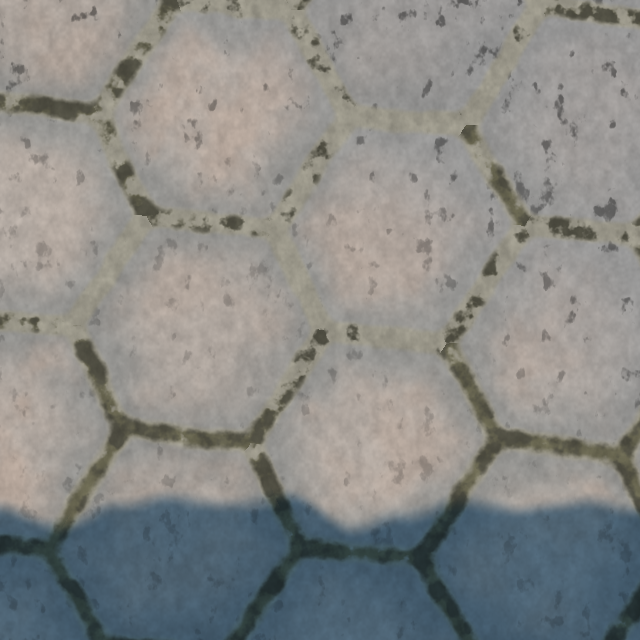
A WebGL 1 fragment shader for this texture:

```glsl
precision highp float;
// Worn hexagonal paving stones with sandy, mossy joints and a ragged blue shadow along the bottom.
uniform vec2 u_resolution;

// Lattice of stone centres, in canvas units
const vec2 ORIGIN = vec2(0.3086, 0.4883);
const vec2 STEP_ACROSS = vec2(0.2734, -0.1784);
const vec2 STEP_UP = vec2(0.0352, 0.3385);
const float JITTER = 0.014;
const float CORNER_ROUNDING = 0.012;
const float SAND_HALF_WIDTH = 0.0155;
const float MOSS_HALF_WIDTH = 0.0135;
const float SHADOW_HEIGHT = 0.197;
const float SHADOW_SOFTNESS = 0.018;

const vec3 STONE_CENTRE = vec3(0.695, 0.660, 0.630);
const vec3 STONE_RIM = vec3(0.585, 0.582, 0.570);
const vec3 STONE_COOL = vec3(0.600, 0.600, 0.602);
const vec3 STONE_ROSE = vec3(0.720, 0.640, 0.585);
const vec3 SAND = vec3(0.605, 0.590, 0.530);
const vec3 MOSS = vec3(0.410, 0.400, 0.310);
const vec3 MOSS_DARK = vec3(0.285, 0.280, 0.235);
const vec3 SHADOW_TINT = vec3(0.445, 0.605, 0.740);

float hash(vec2 p) {
  vec3 q = fract(vec3(p.xyx) * 0.1031);
  q += dot(q, q.yzx + 33.33);
  return fract((q.x + q.y) * q.z);
}

float noise(vec2 p) {
  vec2 i = floor(p), f = fract(p);
  f = f * f * (3.0 - 2.0 * f);
  return mix(mix(hash(i), hash(i + vec2(1.0, 0.0)), f.x),
             mix(hash(i + vec2(0.0, 1.0)), hash(i + vec2(1.0, 1.0)), f.x), f.y);
}

float fbm(vec2 p) {
  float sum = 0.0, amplitude = 0.5;
  for (int i = 0; i < 4; i++) {
    sum += amplitude * noise(p);
    p = mat2(0.8, 0.6, -0.6, 0.8) * p * 2.03 + 7.1;
    amplitude *= 0.5;
  }
  return sum / 0.9375;
}

vec2 stoneCentre(vec2 id) {
  vec2 offset = vec2(hash(id + 11.0), hash(id + 37.0)) - 0.5;
  return ORIGIN + id.x * STEP_ACROSS + id.y * STEP_UP + JITTER * offset;
}

float smoothMin(float a, float b, float k) {
  float h = max(k - abs(a - b), 0.0) / k;
  return min(a, b) - h * h * k * 0.25;
}

// Finds the stone under p; returns the rounded distance to its border
float stoneBorder(vec2 p, out vec2 stone, out vec2 joint, out float slant) {
  vec2 r = p - ORIGIN;
  float area = STEP_ACROSS.x * STEP_UP.y - STEP_ACROSS.y * STEP_UP.x;
  vec2 base = floor(vec2(r.x * STEP_UP.y - r.y * STEP_UP.x,
                         STEP_ACROSS.x * r.y - STEP_ACROSS.y * r.x) / area + 0.5);
  float nearest = 9.0;
  for (int j = -1; j <= 1; j++) for (int i = -1; i <= 1; i++) {
    vec2 id = base + vec2(float(i), float(j));
    float d = distance(p, stoneCentre(id));
    if (d < nearest) { nearest = d; stone = id; }
  }
  vec2 centre = stoneCentre(stone);
  float border = 1.0, closest = 9.0;
  for (int j = -1; j <= 1; j++) for (int i = -1; i <= 1; i++) {
    if (i == 0 && j == 0) continue;
    vec2 id = stone + vec2(float(i), float(j));
    vec2 other = stoneCentre(id), normal = normalize(other - centre);
    float d = dot(0.5 * (centre + other) - p, normal);
    border = smoothMin(border, d, CORNER_ROUNDING);
    if (d < closest) { closest = d; joint = stone + id; slant = abs(normal.x); }
  }
  return border;
}

void main() {
  vec2 uv = gl_FragCoord.xy / u_resolution;
  float soft = max(0.0035, 1.0 / u_resolution.y);
  vec2 p = uv + 0.010 * (vec2(fbm(uv * 16.0), fbm(uv * 16.0 + 40.0)) - 0.5);
  vec2 stone, joint;
  float slant;
  float border = stoneBorder(p, stone, joint, slant);
  float blotch = fbm(uv * 11.0 + stone * 5.0), clump = fbm(uv * 38.0 + 9.0);
  float grain = fbm(uv * vec2(75.0, 55.0)) - 0.5, speck = noise(uv * 190.0) - 0.5;

  // Stone face: grey rim, pale worn crown, rosy or cool tint per stone
  float crown = smoothstep(0.015, 0.105, border + 0.07 * (blotch - 0.5));
  vec3 color = mix(STONE_RIM, STONE_CENTRE, crown);
  color = mix(color, STONE_ROSE, crown * smoothstep(0.45, 0.75, blotch) * 0.6 * hash(stone + 3.0));
  float cool = smoothstep(1.1, 1.65, uv.x + uv.y + 0.25 * (hash(stone + 71.0) - 0.5));
  color = mix(color, STONE_COOL, 0.75 * cool);
  color *= 0.985 + 0.05 * (hash(stone + 19.0) - 0.5) + 0.18 * grain + 0.05 * speck;
  float pits = smoothstep(0.66, 0.80, fbm(uv * vec2(48.0, 36.0) + 63.0));
  color *= 1.0 - pits * (0.16 + 0.22 * max(cool, smoothstep(0.6, 1.0, uv.y)));

  // Joints: pale sand, overgrown by clumps of moss
  float halfWidth = SAND_HALF_WIDTH + 0.007 * (clump - 0.5);
  float sandMask = 1.0 - smoothstep(halfWidth - soft, halfWidth + 2.0 * soft, border);
  color = mix(color, SAND * (1.0 + 0.25 * grain + 0.06 * speck), 0.85 * sandMask);
  float growth = 0.52 * hash(joint + 5.0) + 0.16 * slant + 0.42 * smoothstep(0.5, 0.15, uv.y);
  float mossCover = smoothstep(0.78, 0.94, growth + 0.95 * clump - 0.05);
  float mossWidth = MOSS_HALF_WIDTH + 0.016 * (clump - 0.5);
  float mossMask = mossCover * (1.0 - smoothstep(mossWidth - 2.0 * soft, mossWidth + soft, border));
  vec3 moss = mix(MOSS, MOSS_DARK, smoothstep(0.35, 0.62, clump + 0.3 * grain));
  color = mix(color, moss * (1.0 + 0.4 * grain), 0.93 * mossMask);

  // Cast shadow with a ragged, soft upper edge
  float ragged = SHADOW_HEIGHT + 0.07 * (noise(vec2(uv.x * 11.0, 4.0)) - 0.5) + 0.03 * (blotch - 0.5);
  float shade = 1.0 - smoothstep(ragged - SHADOW_SOFTNESS, ragged + SHADOW_SOFTNESS, uv.y);
  color *= mix(vec3(1.0), SHADOW_TINT, shade);
  gl_FragColor = vec4(clamp(color, 0.0, 1.0), 1.0);
}
```
